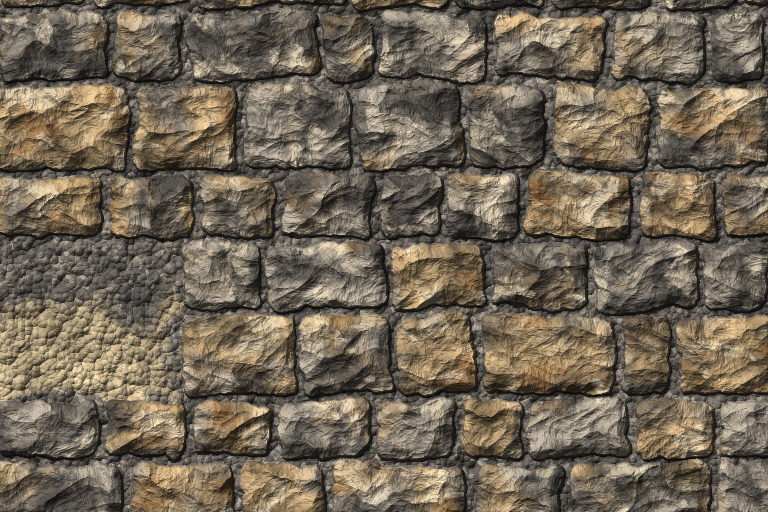
A Shadertoy shader for this texture:

```glsl
// Weathered wall of squared, chipped flint laid in courses of dark gritty mortar.

// Heights of the course joints, bottom to top, and stones across each course.
const float joints[9] = float[9](-.03, .102, .223, .39, .531, .664, .838, .98, 1.12);
const float counts[8] = float[8](6.5, 8.6, 7.4, 7.4, 8.5, 6.9, 7.7, 7.0);

float hash(vec2 p) {
    return fract(sin(dot(p, vec2(127.1, 311.7))) * 43758.5);
}

// Layered, gently warped sines, roughly -0.8 to 0.8.
float layers(vec2 p) {
    float sum = 0., amp = .5;
    for (int i = 0; i < 6; i++) {
        p = mat2(.8, .6, -.6, .8) * p * 1.85 + 1.7;
        p += .38 * sin(p.yx * 1.3);
        sum += amp * sin(p.x) * sin(p.y);
        amp *= .6;
    }
    return sum;
}

// Cellular noise: squared distance to the nearest seed, and its random value.
vec2 cells(vec2 p) {
    vec2 base = floor(p), best = vec2(9., 0.);
    for (int y = -1; y <= 1; y++)
    for (int x = -1; x <= 1; x++) {
        vec2 c = base + vec2(x, y);
        vec2 v = c + vec2(hash(c), hash(c + 37.)) - p;
        float d = dot(v, v);
        if (d < best.x) best = vec2(d, hash(c + 71.));
    }
    return best;
}

float stoneEdge(float i, float row) {
    return i + .55 * (hash(vec2(i, row * 7. + 3.)) - .5);
}

// Signed distance to the stone around p (negative inside) and its identity.
float stoneDistance(vec2 p, out float id) {
    float chips = .009 * cells(p * 32.).x;
    p += .01 * vec2(layers(p * 11.), layers(p * 11. + 9.));
    int course = 0;
    for (int i = 1; i < 8; i++) if (p.y > joints[i]) course = i;
    float row = float(course), pitch = 1.5 / counts[course];
    bool besidePatch = course == 2 || course == 3;
    float shift = besidePatch ? .3 : .05;
    float x = p.x / pitch + shift, i = floor(x);
    if (x < stoneEdge(i, row)) i--;
    else if (x >= stoneEdge(i + 1., row)) i++;
    id = hash(vec2(i + 5., row + 11.));
    if (besidePatch && i < 2.) return .05;   // stones lost here

    vec2 lo = vec2((stoneEdge(i, row) - shift) * pitch, joints[course]);
    vec2 hi = vec2((stoneEdge(i + 1., row) - shift) * pitch, joints[course + 1]);
    vec2 q = p - .5 * (lo + hi);
    q += (id - .5) * .14 * vec2(-q.y, q.x);   // slightly crooked
    vec2 halfSize = .5 * (hi - lo) - .003 - .006 * vec2(id, fract(id * 17.));
    vec2 b = abs(q) - halfSize + .02;
    return length(max(b, 0.)) + min(max(b.x, b.y), 0.) - .02 + chips;
}

// Fracture coordinates on a stone, bent by broad waves only.
vec2 fracture(vec2 p, float id) {
    vec2 q = p * vec2(13., 18.) + id * 40.;
    return q + .3 * sin(q.yx * 1.7) + .12 * sin(q.yx * 4.3 + 2.) + .1 * layers(p * 30.);
}

// Surface height: domed stones with scooped fractures, over granular mortar.
float relief(vec2 p, out float d, out float id) {
    d = stoneDistance(p, id);
    vec2 q = fracture(p, id);
    float stone = .011 * smoothstep(.003, -.022, d) + .02 * cells(q).x
                + .007 * cells(q * 2.3 + 5.).x + .0055 * layers(p * 22. + id * 30.);
    float mortar = -.008 - .012 * cells(p * 34.).x - .006 * cells(p * 80.).x
                 + .004 * layers(p * 30.);
    return mix(mortar, stone, smoothstep(.003, -.003, d));
}

vec3 stoneColor(vec2 p, float id) {
    float stain = layers(p * 8. + id * 50.), mottle = layers(p * 15. + id * 80.);
    float facet = cells(fracture(p, id)).y;
    vec3 c = mix(vec3(.27, .255, .24), vec3(.61, .57, .51),
                 smoothstep(-.6, .65, mottle + .6 * (facet - .5) + .5 * (fract(id * 41.) - .5)));
    float ochre = smoothstep(-.3, .5, stain + 1.3 * (fract(id * 23.) - .5));
    c = mix(c, vec3(.67, .55, .38) * (.92 + .4 * mottle), .75 * ochre);
    float rust = smoothstep(.2, .6, layers(p * 11. + id * 90.)) * ochre;
    c = mix(c, vec3(.52, .35, .19), .5 * rust);
    float crust = smoothstep(.2, .5, layers(p * 14. + 4.) + .3 * (facet - .5));
    return mix(c, vec3(.82, .76, .65), .6 * crust);
}

vec3 mortarColor(vec2 p) {
    float grain = cells(p * 110.).y, blotch = layers(p * 10.);
    vec3 c = mix(vec3(.31, .295, .28), vec3(.60, .56, .51),
                 clamp(.75 * grain * grain + .45 * blotch + .1, 0., 1.));
    // Pale lime render left on the lower half of the bare patch.
    vec2 q = p + .09 * vec2(blotch, layers(p * 9. + 6.));
    float lime = smoothstep(.35, .31, q.x) * smoothstep(.42, .36, q.y) * smoothstep(.21, .25, q.y);
    return mix(c, vec3(.76, .68, .53) * (.86 + .15 * grain + .2 * blotch), .88 * lime);
}

void mainImage(out vec4 fragColor, in vec2 fragCoord) {
    vec2 p = fragCoord / iResolution.y;
    float d, id, otherD, otherId;
    float e = .0015, h = relief(p, d, id);
    vec2 slope = vec2(relief(p + vec2(e, 0.), otherD, otherId) - h,
                      relief(p + vec2(0., e), otherD, otherId) - h) / e;
    vec3 normal = normalize(vec3(-slope, 1.));
    vec3 light = normalize(vec3(-.45, .65, .75));

    float aa = max(.002, .8 / iResolution.y);
    float onStone = smoothstep(aa, -aa, d);
    vec3 color = mix(mortarColor(p), stoneColor(p, id), onStone);

    // Sunlight, shadows cast into the joints, and a glassy sheen.
    float lit = max(dot(normal, light), 0.);
    float shadow = smoothstep(.002, -.007, stoneDistance(p + light.xy * .013, otherId));
    color *= (.3 + .98 * lit) * (1. - .5 * shadow * (1. - onStone));
    vec3 halfway = normalize(light + vec3(0., 0., 1.));
    color += .07 * onStone * pow(max(dot(normal, halfway), 0.), 24.) * vec3(1., .96, .88);
    fragColor = vec4(clamp(color, 0., 1.), 1.);
}
```
